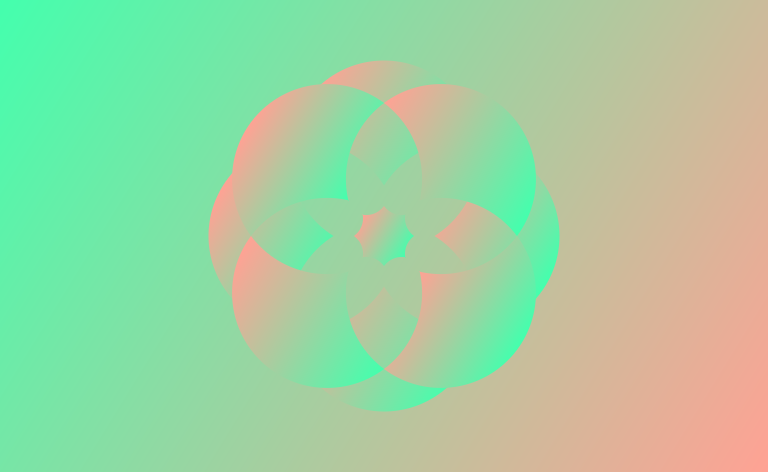
Write a WebGL 1 fragment shader that draws this background.

```glsl
precision highp float;
// A rosette of eight overlapping discs over a diagonal two-colour gradient.
// Two rings of four discs are drawn only where a disc is clear of its ring
// neighbours; each petal and the central star run the gradient in reverse.

uniform vec2 u_resolution;

const vec3 MINT = vec3(0.265, 1.0, 0.68);
const vec3 CORAL = vec3(1.0, 0.635, 0.58);
const float PI = 3.14159265;
const float RADIUS = 0.2013;  // disc radius, in canvas heights
const float ORBIT = 0.1705;   // distance of the disc centres from the middle

float coverage(float dist) {
  return clamp(0.5 - dist * u_resolution.y, 0.0, 1.0);
}

// Disc along the given axis, minus the two discs at right angles to it.
float petalDistance(vec2 p, vec2 axis) {
  vec2 side = ORBIT * vec2(-axis.y, axis.x);
  float neighbours = min(length(p - side), length(p + side)) - RADIUS;
  return max(length(p - ORBIT * axis) - RADIUS, -neighbours);
}

// Furthest extent of a petal in a direction whose cosine to its axis is c:
// the outer arc, or else the side tips and the inner notch.
float petalReach(float c) {
  float tips = 0.2 * (c + sqrt(max(0.0, 1.0 - c * c)));
  return c > 0.143 ? ORBIT * c + RADIUS : max(tips, 0.108 * c);
}

// Eight-pointed star with concave edges, folded into a single sector.
float starDistance(vec2 p) {
  float r = length(p);
  float a = mod(atan(p.y, p.x + 1e-6), PI / 4.0) - PI / 8.0;
  vec2 q = r * vec2(cos(a), sin(a));
  return max(0.0466 - length(q - vec2(0.0985, 0.0)), r - 0.07);
}

void main() {
  vec2 size = vec2(u_resolution.x / u_resolution.y, 1.0);
  vec2 p = gl_FragCoord.xy / u_resolution.y - 0.5 * size;

  // Background, from the upper left corner to the lower right.
  vec2 slope = normalize(vec2(size.x, -size.y));
  float along = dot(p, slope);
  vec3 color = mix(MINT, CORAL, clamp(0.5 + along / length(size), 0.0, 1.0));

  // Upright ring first, then the diagonal ring on top.
  for (int ring = 0; ring < 2; ring++) {
    for (int i = 0; i < 4; i++) {
      float angle = (float(i) + 0.5 * float(ring)) * PI / 2.0;
      vec2 axis = vec2(cos(angle), sin(angle));
      float c = dot(axis, slope);
      float start = petalReach(-c);
      float t = clamp((along + start) / (start + petalReach(c)), 0.0, 1.0);
      color = mix(color, mix(CORAL, MINT, t), coverage(petalDistance(p, axis)));
    }
  }

  // Central star.
  vec3 starColor = mix(CORAL, MINT, clamp(0.5 + along / 0.124, 0.0, 1.0));
  color = mix(color, starColor, coverage(starDistance(p)));

  gl_FragColor = vec4(color, 1.0);
}
```
